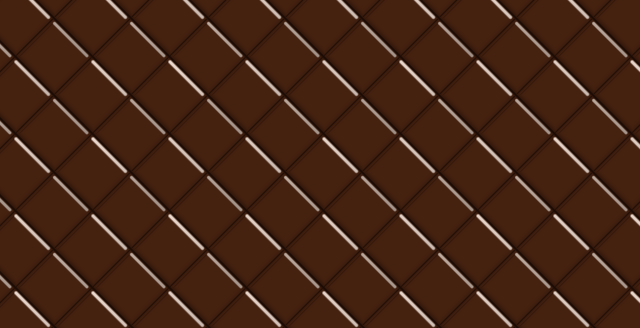
This pattern is drawn by a Shadertoy shader. Its source:

```glsl
// Diagonal chocolate-brown tiles with dark grooves and glossy bevel highlights.

float hash(vec2 p) {
    return fract(sin(dot(p, vec2(41.3, 289.1))) * 4375.85);
}

// Soft line profile: 1 at the centre, fading out over the given width.
float softLine(float offset, float width) {
    return exp(-offset * offset / (width * width));
}

void mainImage(out vec4 fragColor, in vec2 fragCoord) {
    // Rotated lattice: x runs down-right, y runs up-right, one tile per unit.
    vec2 p = vec2(fragCoord.x, iResolution.y - fragCoord.y) / iResolution.y;
    vec2 lattice = vec2(p.x + p.y - 0.2188, p.x - p.y + 0.1298) / 0.2348;
    float pixel = 1.4142 / (0.2348 * iResolution.y);

    vec2 seam = lattice - round(lattice);
    float along = fract(lattice.x);
    vec2 edgeId = vec2(floor(lattice.x), round(lattice.y));

    // Matte tile face.
    vec3 color = vec3(0.27, 0.13, 0.06);
    vec3 shadow = vec3(0.10, 0.04, 0.015);

    // Narrow rising grooves with a faint parallel crease.
    float rising = 0.75 * softLine(seam.x, max(0.018, 0.6 * pixel));
    rising = max(rising, 0.35 * softLine(seam.x - 0.055, max(0.016, 0.6 * pixel)));
    rising = max(rising, 0.22 * softLine(seam.x, 0.06));

    // Deeper falling grooves, shading softly onto the tile above.
    float falling = 0.95 * softLine(seam.y - 0.018, 0.03);
    falling = max(falling, 0.4 * softLine(seam.y - 0.03, 0.06));
    color = mix(color, shadow, max(rising, falling));

    // Rounded highlight on each upper-right bevel, alternating cream and grey.
    float parity = mod(edgeId.x - edgeId.y, 2.0);
    vec3 gloss = mix(vec3(0.87, 0.80, 0.76), vec3(0.70, 0.63, 0.59), parity);
    gloss *= 1.0 + 0.08 * (hash(edgeId) - 0.5);
    gloss *= mix(1.04, 0.92, along);
    float bevel = length(vec2(along - clamp(along, 0.08, 0.92), seam.y + 0.043));
    float radius = mix(0.050, 0.045, parity);
    float lit = 1.0 - smoothstep(0.010, max(radius, 0.010 + pixel), bevel);
    color = mix(color, gloss, lit);

    fragColor = vec4(color, 1.0);
}
```
